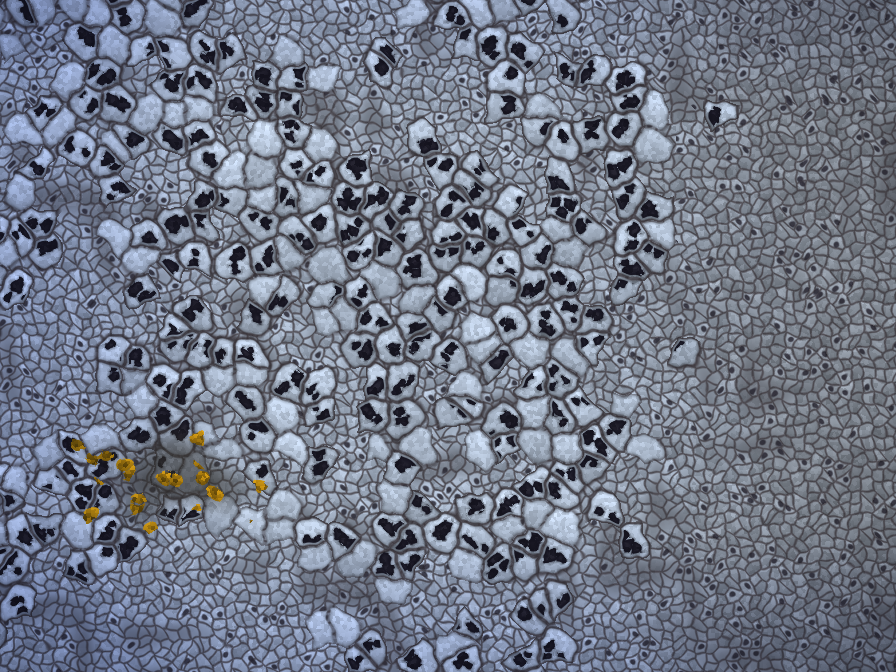
Reproduce this texture procedurally as a Shadertoy shader.

```glsl
vec2 hash2(vec2 c) {
    vec3 q = fract(c.xyx * vec3(.1031, .1030, .0973));
    q += dot(q, q.yzx + 33.33);
    return fract((q.xx + q.yz) * q.zy);
}

vec2 seedOf(vec2 cell) { return cell + .08 + .84 * hash2(cell); }

// Cellular noise: offset from the seed (xy), distance to the border (z), random id (w)
vec4 cells(vec2 p) {
    vec2 home = floor(p), nearest = vec2(0.);
    float best = 9., border = 9., id = 0.;
    for (int k = 0; k < 9; k++) {
        vec2 cell = home + vec2(k % 3 - 1, k / 3 - 1);
        vec2 r = seedOf(cell) - p;
        if (dot(r, r) < best) {
            best = dot(r, r);
            nearest = r;
            id = hash2(cell + 71.).x;
        }
    }
    for (int k = 0; k < 25; k++) {
        vec2 r = seedOf(home + vec2(k % 5 - 2, k / 5 - 2)) - p;
        vec2 gap = r - nearest;
        if (dot(gap, gap) > 1e-4) border = min(border, dot(.5 * (r + nearest), normalize(gap)));
    }
    return vec4(-nearest, border, id);
}

// Broad layered sines, -1 to 1
float patches(vec2 p) {
    return (sin(p.x * 9. + 2. * sin(p.y * 6. + 1.))
          + sin(p.y * 11. + 2. * sin(p.x * 7. + 3.))
          + sin((p.x + p.y) * 23. + 2. * sin(p.x * 17. - p.y * 13.))) / 3.;
}

// How readily raised lobes grow at a place
float colony(vec2 p) {
    vec2 c = p - vec2(.65, .55);
    return .7 * patches(p) + .55 * exp(-11. * dot(c, c)) - .02
         - .95 * smoothstep(.8, 1.2, p.x) - .6 * smoothstep(.2, .03, p.y);
}

void mainImage(out vec4 fragColor, in vec2 fragCoord) {
    vec2 p = fragCoord / iResolution.y;
    float px = 1. / iResolution.y;
    vec2 q = p + .003 * sin(p.yx * 95. + vec2(0., 2.)) + .0012 * sin(p.yx * 260. + p * 90.);
    float grain = cells(p * 170.).w - .5;
    float right = smoothstep(.75, 1.25, p.x + .12 * patches(p * 1.3));

    // Flat crust of small cracked plates
    vec4 plate = cells(q * 60.);
    float smudge = smoothstep(.25, .85, patches(p * 1.7 + 4.) + .3 * grain);
    vec3 crust = mix(vec3(.61, .66, .73), vec3(.51, .54, .58), right);
    crust *= .87 + .26 * plate.w + .12 * plate.y;
    crust = mix(crust, vec3(.33, .34, .37), .55 * smudge);
    float crack = 1. - smoothstep(0., .1 + px * 55., plate.z);
    vec3 col = mix(crust, vec3(.25, .23, .25), .8 * crack);

    // Tiny dark pits in some plates
    float pit = smoothstep(.36, .16, length(plate.xy)) * step(.88 - .06 * right, plate.w);
    col = mix(col, vec3(.15, .14, .18), .85 * pit);

    // Raised lobes, decided once for each large cell
    vec4 lobe = cells(q * 22.);
    vec2 lobeCentre = q - lobe.xy / 22.;
    vec2 trait = hash2(vec2(lobe.w * 917., 5.));
    float raised = step(0., colony(lobeCentre) + .8 * (trait.x - .5));
    float fertile = step(.27, trait.y);
    float body = min(lobe.z - .035, .64 - length(lobe.xy));
    float shadow = smoothstep(-.16, -.01, body) * raised;
    col = mix(col, vec3(.22, .20, .22), shadow * mix(.5, .85, fertile));
    vec3 lobeColor = vec3(.68, .735, .81) * (.92 + .16 * lobe.w + .2 * lobe.y);
    lobeColor *= .78 + .22 * smoothstep(0., .14, body);
    col = mix(col, lobeColor, raised * smoothstep(-px * 11., px * 22. + .02, body));

    // Black fruits, up to three merging within a lobe
    float fruit = 9.;
    for (int i = 0; i < 3; i++) {
        vec2 h = hash2(vec2(lobe.w * 613., float(i) * 7. + 2.));
        vec2 at = (h - .5) * .62;
        fruit = min(fruit, length(lobe.xy - at) - .11 - .13 * fract(h.x * 9. + h.y * 5.));
    }
    fruit += .025 * sin(p.x * 410. + 2. * sin(p.y * 330.)) + .05 * grain;
    fruit = max(fruit, .12 - lobe.z);
    float bearing = raised * fertile;
    col *= 1. - .22 * bearing * smoothstep(.1, .02, fruit);
    vec3 fruitColor = vec3(.085, .08, .125) + .06 * smoothstep(-.03, -.15, fruit) * (grain + .5);
    col = mix(col, fruitColor, bearing * smoothstep(px * 16., -px * 16., fruit));

    // Yellow granules on dark ground
    float spread = length((p - vec2(.25, .29)) * vec2(.8, 1.2) + .02 * sin(p.yx * 40.));
    vec4 granule = cells(q * 40.);
    col = mix(col, vec3(.20, .19, .17), .6 * smoothstep(.1, .03, spread));
    float yellow = step(.42 + spread * 4.3, granule.w);
    float granuleEdge = min(granule.z - .03, .44 - length(granule.xy)) + .15 * grain;
    vec3 ochre = vec3(.66, .48, .06) * (.85 + .5 * grain + .4 * granule.y);
    col = mix(col, ochre, yellow * smoothstep(-px * 20., px * 20., granuleEdge));

    // Rough surface, cool tint and dimmer margins
    col *= 1. + .2 * grain;
    float cool = smoothstep(.4, .0, p.x) * .7 + smoothstep(.25, .0, p.y) * .6 + smoothstep(.8, 1., p.y) * .35;
    col *= mix(vec3(1.), vec3(.77, .81, .95), min(cool, 1.));
    col *= 1. - .2 * smoothstep(.55, .95, length((p - vec2(.62, .55)) * vec2(.9, 1.1)));
    fragColor = vec4(clamp(col, 0., 1.), 1.);
}
```
